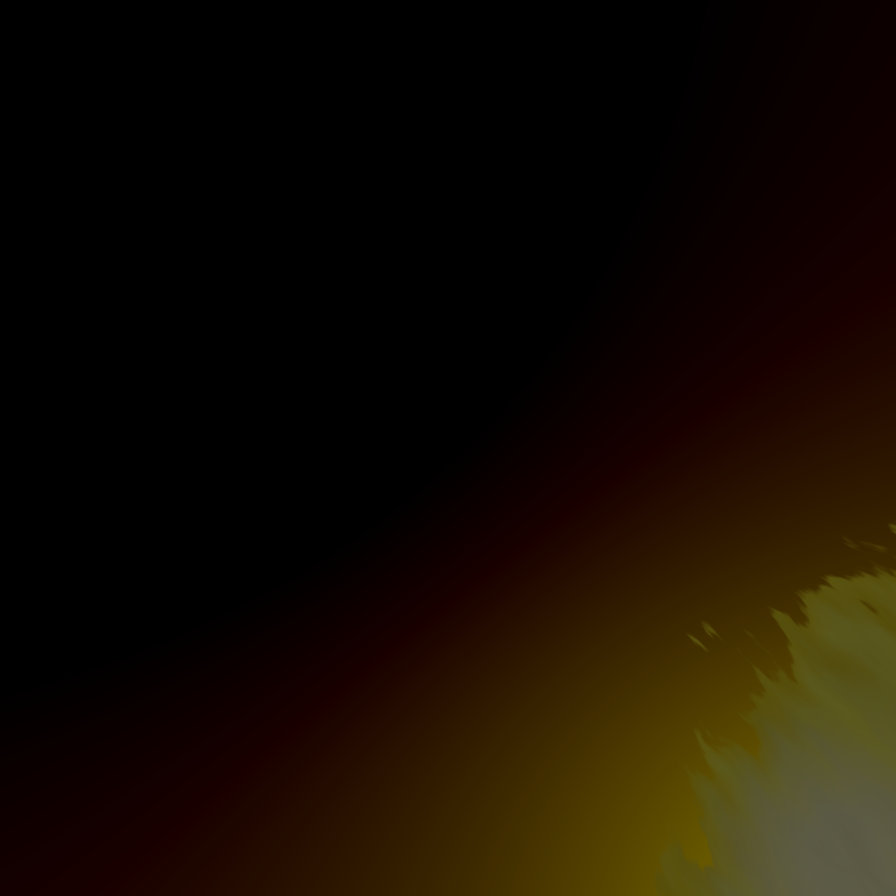
Reproduce this background procedurally as a WebGL 2 fragment shader.

```glsl
#version 300 es
precision highp float;

uniform vec2 u_resolution;
out vec4 fragColor;

const vec2 GLOW_CORNER = vec2(1.0, 0.0);
const float GLOW_ASPECT = 1.3;
const vec2 GLOW_BEND = vec2(1.85, 1.95);
const vec2 GLOW_REACH = vec2(1.13, 0.93);   // where red and green fade out
const vec2 GLOW_SLOPE = vec2(0.48, 0.54);

const vec2 FIRE_CENTER = vec2(1.10, 0.05);
const float FIRE_RADIUS = 0.345;
const float FIRE_ROUGHNESS = 0.085;
const float FIRE_SOFTNESS = 0.024;
const vec2 FLOW_PIVOT = vec2(0.48, 0.63);   // the tongues lean toward this point
const vec2 FLOW_SCALE = vec2(17.0, 8.0);

const vec2 CORE_CENTER = vec2(0.95, 0.03);
const float CORE_RADIUS = 0.20;
const vec3 FIRE_EDGE = vec3(0.345, 0.310, 0.040);
const vec3 FIRE_BODY = vec3(0.345, 0.335, 0.110);
const vec3 FIRE_CORE = vec3(0.360, 0.355, 0.270);

vec2 randomGradient(vec2 cell) {
    float h = fract(sin(dot(cell, vec2(127.1, 311.7))) * 43758.545);
    float angle = 6.28318 * h;
    return vec2(cos(angle), sin(angle));
}

float gradientNoise(vec2 p) {
    vec2 i = floor(p);
    vec2 f = p - i;
    vec2 u = f * f * f * (f * (f * 6.0 - 15.0) + 10.0);
    vec2 e = vec2(1.0, 0.0);
    float low = mix(dot(randomGradient(i), f),
                    dot(randomGradient(i + e.xy), f - e.xy), u.x);
    float high = mix(dot(randomGradient(i + e.yx), f - e.yx),
                     dot(randomGradient(i + e.xx), f - e.xx), u.x);
    return mix(low, high, u.y);
}

float fbm(vec2 p) {
    float sum = 0.0;
    float amplitude = 1.0;
    for (int octave = 0; octave < 4; octave++) {
        sum += amplitude * gradientNoise(p);
        p = p * 2.03 + vec2(17.3, 9.1);
        amplitude *= 0.52;
    }
    return sum;
}

// Warm haze whose contours turn from round to hollow away from the corner
vec3 glowColor(vec2 p) {
    vec2 d = vec2(GLOW_CORNER.x - p.x, GLOW_ASPECT * (p.y - GLOW_CORNER.y));
    float across = d.x + d.y;
    float along = d.x - d.y;
    float bend = along * along;
    float level = (across + GLOW_BEND.x * bend) / (1.0 + GLOW_BEND.y * bend);
    return vec3(max(GLOW_SLOPE * (GLOW_REACH - level), 0.0), 0.0);
}

// Noise coordinates stretched along the tongues
vec2 flowCoords(vec2 p) {
    vec2 d = p - FLOW_PIVOT;
    return vec2(atan(d.y, d.x), length(d)) * FLOW_SCALE;
}

void main() {
    vec2 p = gl_FragCoord.xy / u_resolution;
    vec3 color = glowColor(p);

    // Ragged outline of the fire
    vec2 flow = flowCoords(p);
    flow.x += 0.35 * gradientNoise(p * 14.0);
    float ragged = fbm(flow);
    float depth = FIRE_RADIUS - distance(p, FIRE_CENTER) + FIRE_ROUGHNESS * ragged;
    float mask = smoothstep(0.0, FIRE_SOFTNESS, depth);

    // Yellow body, pale core and soft streaks
    float streaks = fbm(flow * vec2(0.8, 0.6) + 31.7);
    vec3 fire = mix(FIRE_EDGE, FIRE_BODY, smoothstep(0.0, 0.11, depth + 0.04 * streaks));
    float coreDistance = distance(p, CORE_CENTER) + 0.05 * streaks;
    fire = mix(fire, FIRE_CORE, 1.0 - smoothstep(0.04, CORE_RADIUS, coreDistance));
    fire *= 1.0 + 0.07 * streaks;

    color = mix(color, fire, mask);
    fragColor = vec4(color, 1.0);
}
```
